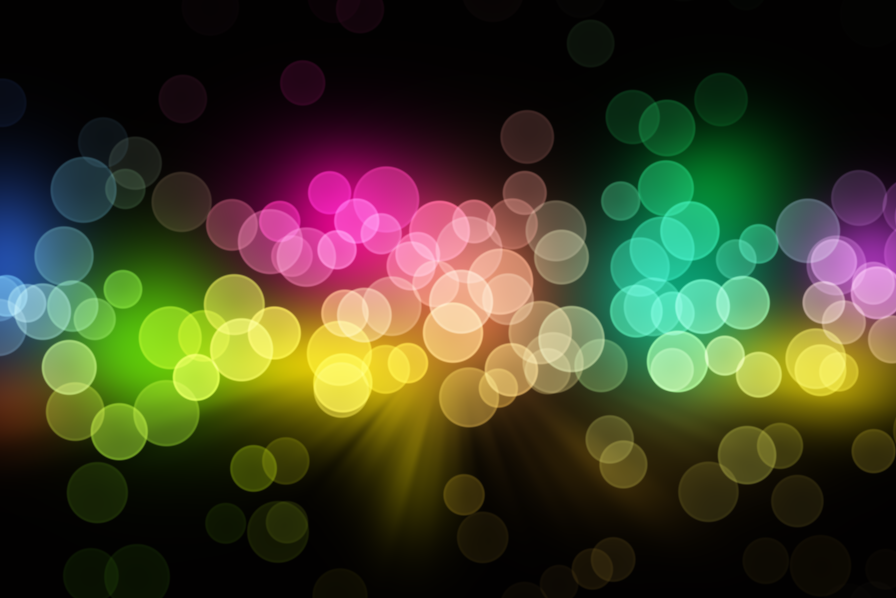
Write a Shadertoy shader that draws this background.

```glsl
const float CELL = 0.1;
const vec2 RAY_CENTRE = vec2(0.76, 0.46);

vec3 hash3(vec2 cell, float seed) {
    vec3 q = fract(vec3(cell.xyx + seed) * vec3(0.1031, 0.1030, 0.0973));
    q += dot(q, q.yxz + 33.33);
    return fract((q.xxy + q.yzz) * q.zyx);
}

float valueNoise(vec2 p) {
    vec2 i = floor(p);
    vec2 f = fract(p);
    f = f * f * (3.0 - 2.0 * f);
    float low = mix(hash3(i, 3.0).x, hash3(i + vec2(1, 0), 3.0).x, f.x);
    float high = mix(hash3(i + vec2(0, 1), 3.0).x, hash3(i + vec2(1, 1), 3.0).x, f.x);
    return mix(low, high, f.y);
}

vec3 glow(vec2 p, vec2 centre, vec2 size, vec3 colour) {
    vec2 d = (p - centre) / size;
    return colour * exp(-dot(d, d));
}

// Coloured light across the canvas; spread widens every glow
vec3 lightField(vec2 p, float spread) {
    vec3 blue = glow(p, vec2(0.01, 0.55), vec2(0.12, 0.15) * spread, vec3(0.12, 0.28, 0.66));
    vec3 ember = glow(p, vec2(0.02, 0.32), vec2(0.13, 0.08) * spread, vec3(0.36, 0.12, 0.02));
    vec3 lime = glow(p, vec2(0.25, 0.42), vec2(0.15, 0.15) * spread, vec3(0.32, 0.80, 0.03));
    vec3 gold = glow(p, vec2(0.55, 0.38), vec2(0.20, 0.105) * spread, vec3(0.88, 0.80, 0.0));
    vec3 magenta = glow(p, vec2(0.57, 0.62), vec2(0.16, 0.13) * spread, vec3(0.78, 0.0, 0.50));
    vec3 peach = glow(p, vec2(0.79, 0.51), vec2(0.15, 0.16) * spread, vec3(0.72, 0.36, 0.24));
    vec3 teal = glow(p, vec2(1.13, 0.50), vec2(0.14, 0.15) * spread, vec3(0.03, 0.72, 0.55));
    vec3 green = glow(p, vec2(1.20, 0.69), vec2(0.13, 0.11) * spread, vec3(0.0, 0.36, 0.08));
    vec3 yellow = glow(p, vec2(1.35, 0.38), vec2(0.18, 0.09) * spread, vec3(0.76, 0.68, 0.0));
    vec3 violet = glow(p, vec2(1.46, 0.55), vec2(0.11, 0.11) * spread, vec3(0.54, 0.16, 0.60));
    vec3 olive = glow(p, vec2(0.68, 0.22), vec2(0.08, 0.12) * spread, vec3(0.26, 0.24, 0.0));
    vec3 amber = glow(p, vec2(1.08, 0.26), vec2(0.20, 0.11) * spread, vec3(0.26, 0.18, 0.02));
    return blue + ember + lime + gold + magenta + peach + teal + green + yellow + violet + olive + amber;
}

// Light and dark streaks fanning out of the centre
float rays(vec2 p, vec2 centre) {
    vec2 d = p - centre;
    float reach = length(d);
    vec2 direction = d / max(reach, 0.001);
    float streak = valueNoise(direction * 7.0 + 11.0) * 0.65 + valueNoise(direction * 17.0) * 0.35;
    float fade = smoothstep(0.08, 0.25, reach) * smoothstep(-0.06, -0.22, d.y);
    return mix(1.0, 0.2 + 1.2 * streak, fade);
}

// Translucent disc with a fine bright rim
float disc(vec2 p, vec2 centre, float radius, float soft) {
    float d = length(p - centre) - radius;
    float fill = 1.0 - smoothstep(-soft, soft, d);
    float rim = 1.0 - smoothstep(0.0, soft + 0.002, abs(d + 0.002));
    return fill * (0.9 + 0.1 * smoothstep(-radius, 0.0, d)) + 0.25 * rim;
}

vec3 screenBlend(vec3 base, vec3 light) {
    return 1.0 - (1.0 - base) * (1.0 - clamp(light, 0.0, 1.0));
}

// Jittered discs, crowded along the bright horizontal band
vec3 addDiscs(vec3 colour, vec2 p, float seed, float soft) {
    vec2 home = floor(p / CELL);
    for (int y = -1; y <= 1; y++) {
        for (int x = -1; x <= 1; x++) {
            vec2 cell = home + vec2(x, y);
            vec3 place = hash3(cell, seed);
            vec3 look = hash3(cell, seed + 47.0);
            vec2 centre = (cell + place.xy) * CELL;
            float radius = mix(0.032, 0.056, place.z);
            float band = (centre.y - 0.48) / 0.19;
            float crowd = exp(-band * band);
            if (look.x > 0.16 + 0.72 * crowd || length(p - centre) > radius + 0.01) continue;

            // Saturated light from the nearest glow, paler inside the crowd
            vec3 light = lightField(centre, 1.3);
            float peak = max(light.r, max(light.g, light.b));
            vec3 hue = light / max(peak, 0.01);
            float whiteness = mix(0.02, 0.16, look.y) + 0.22 * crowd * look.y;
            vec3 tint = mix(hue, vec3(1.0), whiteness);
            float strength = (0.06 + 0.62 * min(peak, 1.0)) * mix(0.6, 1.15, look.z);
            colour = screenBlend(colour, tint * strength * disc(p, centre, radius, soft));
        }
    }
    return colour;
}

void mainImage(out vec4 fragColor, in vec2 fragCoord) {
    vec2 p = fragCoord / iResolution.y;
    float soft = max(0.002, 1.0 / iResolution.y);

    // Glowing backdrop with uneven haze
    float haze = 0.78 + 0.35 * valueNoise(p * 7.0);
    vec3 colour = lightField(p, 1.0) * rays(p, RAY_CENTRE) * haze;
    colour = min(colour, vec3(0.94)) + vec3(0.008, 0.004, 0.003);

    // Two overlapping sheets of discs
    colour = addDiscs(colour, p, 5.0, soft);
    colour = addDiscs(colour, p, 83.0, soft);
    fragColor = vec4(colour, 1.0);
}
```
